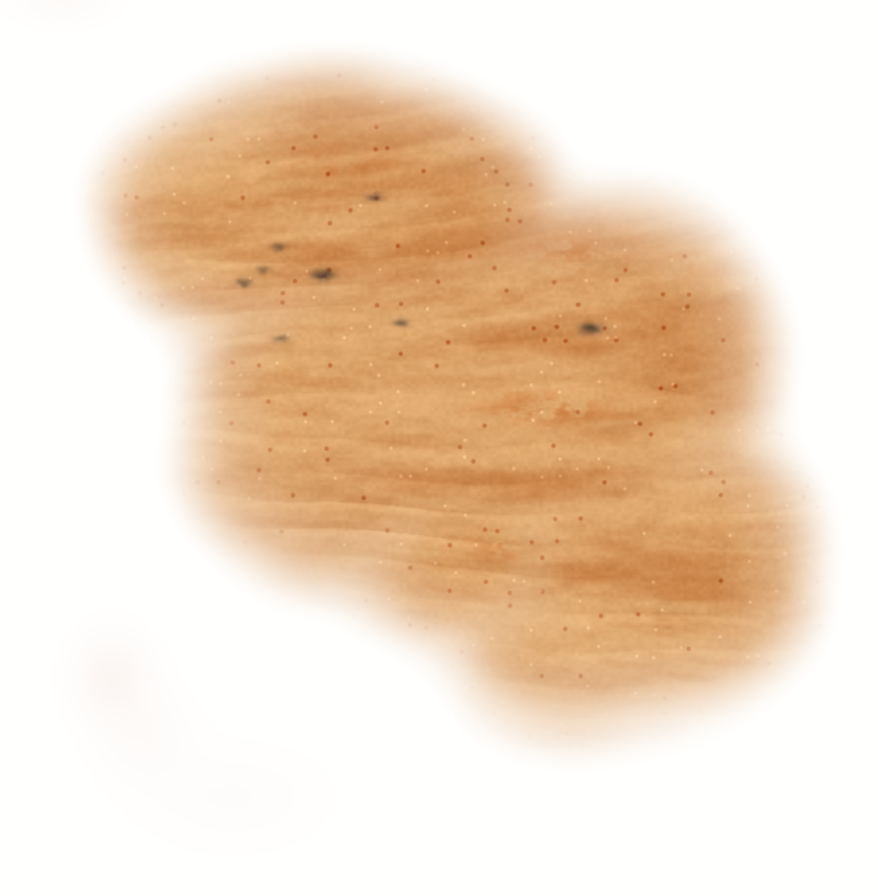
Reproduce this texture procedurally as a WebGL 1 fragment shader.

```glsl
precision highp float;
uniform vec2 u_resolution;

float hash(vec2 p) {
  vec3 q = fract(vec3(p.xyx) * 0.1031);
  q += dot(q, q.yzx + 33.33);
  return fract((q.x + q.y) * q.z);
}

float noise(vec2 p) {
  vec2 i = floor(p), f = fract(p);
  f = f * f * (3.0 - 2.0 * f);
  return mix(mix(hash(i), hash(i + vec2(1.0, 0.0)), f.x),
             mix(hash(i + vec2(0.0, 1.0)), hash(i + 1.0), f.x), f.y);
}

float fbm(vec2 p) {
  float sum = 0.0, amp = 0.53;
  for (int i = 0; i < 4; i++) {
    sum += amp * noise(p);
    p = p * 2.03 + 17.3;
    amp *= 0.5;
  }
  return sum;
}

float ellipse(vec2 p, vec2 center, vec2 radius) {
  vec2 d = (p - center) / radius;
  float k = length(d);
  return k * (k - 1.0) / max(length(d / radius), 0.001);
}

float smoothUnion(float a, float b) {
  float h = max(0.04 - abs(a - b), 0.0) / 0.04;
  return min(a, b) - h * h * 0.01;
}

float glow(vec2 p, vec2 center, vec2 radius) {
  vec2 d = (p - center) / radius;
  return exp(-dot(d, d));
}

float patchShape(vec2 p) {
  float d = ellipse(p, vec2(0.371, 0.759), vec2(0.267, 0.169));
  d = smoothUnion(d, ellipse(p, vec2(0.534, 0.557), vec2(0.332, 0.221)));
  d = smoothUnion(d, ellipse(p, vec2(0.697, 0.609), vec2(0.173, 0.176)));
  d = smoothUnion(d, ellipse(p, vec2(0.723, 0.368), vec2(0.195, 0.189)));
  d = smoothUnion(d, ellipse(p, vec2(0.638, 0.277), vec2(0.143, 0.115)));
  d = smoothUnion(d, ellipse(p, vec2(0.378, 0.479), vec2(0.169, 0.150)));
  return smoothUnion(d, ellipse(p, vec2(0.521, 0.388), vec2(0.143, 0.124)));
}

float darkSpots(vec2 p) {
  p += 0.003 * (vec2(noise(p * 150.0), noise(p * 150.0 + 40.0)) - 0.5);
  vec2 small = vec2(0.008, 0.0045), large = vec2(0.012, 0.006);
  float s = 0.6 * glow(p, vec2(0.419, 0.780), small);
  s += 0.5 * glow(p, vec2(0.311, 0.724), small);
  s += 0.45 * glow(p, vec2(0.294, 0.699), small);
  s += 0.55 * glow(p, vec2(0.272, 0.684), small);
  s += 0.85 * glow(p, vec2(0.361, 0.693), large);
  s += 0.45 * glow(p, vec2(0.314, 0.622), small);
  s += 0.6 * glow(p, vec2(0.447, 0.639), small);
  return s + 0.85 * glow(p, vec2(0.660, 0.633), large);
}

// Sparse round grains, one per grid cell
float grains(vec2 p, float cells, float density) {
  vec2 id = floor(p * cells);
  vec2 offset = 0.3 + 0.4 * vec2(hash(id + 5.0), hash(id + 71.0));
  float r = length(fract(p * cells) - offset);
  return step(1.0 - density, hash(id + 19.0)) * (1.0 - smoothstep(0.06, 0.3, r));
}

void main() {
  vec2 p = gl_FragCoord.xy / u_resolution.y;
  float d = patchShape(p) + 0.016 * (noise(p * 11.0) - 0.5);

  // Wavy strata, tilted more towards the top
  float tilt = mix(-0.03, 0.13, smoothstep(0.35, 0.75, p.y));
  vec2 q = vec2(p.x, p.y - tilt * (p.x - 0.5) + 0.022 * noise(p * vec2(7.0, 5.0)));
  float strata = fbm(q * vec2(5.0, 27.0));
  float streaks = fbm(q * vec2(22.0, 90.0) + 9.0);
  vec3 sand = mix(vec3(0.79, 0.52, 0.29), vec3(0.88, 0.67, 0.44),
                  smoothstep(0.25, 0.75, strata * 0.75 + streaks * 0.25));

  // Pale ripple crests with shaded undersides
  float phase = fract(q.y * 27.0 + 1.3 * noise(q * vec2(6.0, 8.0)));
  float crest = smoothstep(0.5, 0.9, phase) * (1.0 - smoothstep(0.9, 1.0, phase));
  float shade = 1.0 - smoothstep(0.0, 0.4, phase);
  float ripple = noise(q * vec2(7.0, 16.0) + 3.0) * (0.45 + 0.55 * glow(p, vec2(0.55, 0.43), vec2(0.5, 0.14)));
  sand += ripple * (crest * vec3(0.06, 0.075, 0.07) - shade * vec3(0.035, 0.045, 0.045));

  // Rust patches broken up by rough grain
  float rust = glow(p, vec2(0.612, 0.543), vec2(0.07, 0.018))
             + 0.8 * glow(p, vec2(0.645, 0.716), vec2(0.06, 0.022))
             + 0.7 * glow(p, vec2(0.565, 0.393), vec2(0.04, 0.018))
             + 0.6 * glow(p, vec2(0.375, 0.818), vec2(0.05, 0.015));
  float rough = fbm(p * vec2(65.0, 95.0));
  sand -= vec3(0.06, 0.14, 0.15) * rust * smoothstep(0.35, 0.7, rough);
  sand += 0.05 * (rough - 0.5) + 0.035 * (noise(p * 230.0) - 0.5);
  sand -= vec3(0.10, 0.19, 0.18) * grains(p, 75.0, 0.06);
  sand += vec3(0.08, 0.10, 0.11) * grains(p + 0.37, 95.0, 0.05);

  // Bleached rim, wider along the lower slope
  float low = 1.0 - smoothstep(0.18, 0.34, p.y);
  float corner = glow(p, vec2(0.26, 0.40), vec2(0.13, 0.10));
  float bleach = 0.55 * smoothstep(-0.12, -0.01, d) + 0.35 * low + 0.28 * corner;
  sand = mix(sand, vec3(0.94, 0.83, 0.72), clamp(bleach, 0.0, 0.8));
  sand = mix(sand, vec3(0.30, 0.23, 0.18), clamp(darkSpots(p), 0.0, 0.85));

  // White ground with faint blush smudges
  vec3 color = vec3(1.0, 1.0, 0.995);
  float blush = glow(p, vec2(0.125, 0.245), vec2(0.04, 0.045))
              + 0.45 * glow(p, vec2(0.16, 0.18), vec2(0.05, 0.05))
              + 0.3 * glow(p, vec2(0.26, 0.11), vec2(0.09, 0.05))
              + 0.5 * glow(p, vec2(0.07, 1.0), vec2(0.05, 0.025));
  color -= vec3(0.012, 0.035, 0.04) * blush;
  float cover = 1.0 - smoothstep(-0.055 - 0.025 * low, 0.03, d);
  gl_FragColor = vec4(mix(color, sand, cover), 1.0);
}
```
